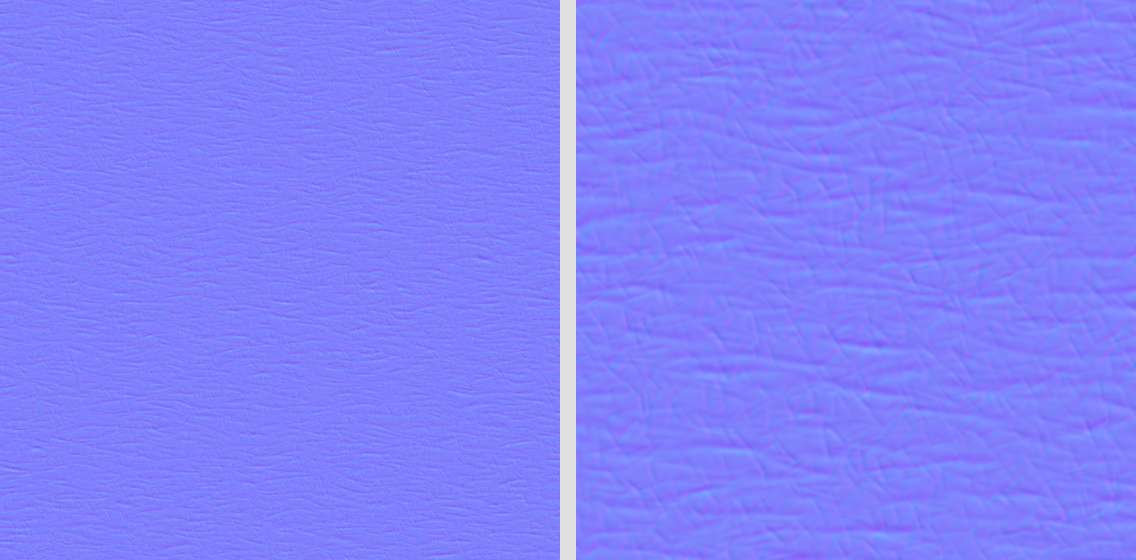
Left, the full canvas; right, a detail of the centre.
This texture map is drawn by a Shadertoy shader. Its source:

```glsl
// Normal map of fine leather: scattered creases, mostly lying flat, crossed by
// short steep nicks and a few long faint scratches. Each crease adds the slope
// of a soft groove straight to the surface tilt, which then becomes colour.

vec4 hash4(vec2 p) {
    vec4 q = fract(p.xyxy * vec4(0.1031, 0.1030, 0.0973, 0.1099));
    q += dot(q, q.wzxy + 33.33);
    return fract((q.xxyz + q.yzzw) * q.zywx);
}

float noise(vec2 p) {
    vec2 i = floor(p), f = fract(p);
    f = f * f * (3.0 - 2.0 * f);
    return mix(mix(hash4(i).x, hash4(i + vec2(1, 0)).x, f.x),
               mix(hash4(i + vec2(0, 1)).x, hash4(i + vec2(1, 1)).x, f.x), f.y);
}

// Summed tilt of one tapered groove per cell; its reach stays within a cell
vec2 creases(vec2 p, vec2 cell, float angle, float spread,
             float halfLength, float width, float seed) {
    vec2 home = floor(p / cell), tilt = vec2(0.0);
    for (int y = -1; y <= 1; y++)
    for (int x = -1; x <= 1; x++) {
        vec2 id = home + vec2(x, y);
        vec4 rnd = hash4(id + seed);
        vec4 shape = hash4(id + seed + 57.3);
        float a = angle + spread * (2.0 * rnd.z - 1.0);
        vec2 along = vec2(cos(a), sin(a));
        vec2 across = vec2(-along.y, along.x);
        vec2 d = p - (id + rnd.xy) * cell;

        float s = dot(d, along) / (halfLength * mix(0.55, 1.0, rnd.w));
        float bend = 0.06 * halfLength * (shape.y - 0.5) * s * s;
        float t = (dot(d, across) - bend) / (width * mix(0.8, 1.25, shape.z));
        float taper = max(0.0, 1.0 - s * s);
        tilt -= across * t * exp(0.5 - 0.5 * t * t) * taper * mix(0.35, 1.0, shape.x);
    }
    return tilt;
}

void mainImage(out vec4 fragColor, in vec2 fragCoord) {
    vec2 uv = fragCoord / iResolution.y;

    // Gentle waviness of the hide
    vec2 p = uv + 3.0;
    p += 0.009 * (vec2(noise(uv * 21.0 + 40.0), noise(uv * vec2(17.0, 23.0))) - 0.5);

    // Flat main folds and finer wrinkles between them
    vec2 tilt = 0.066 * creases(p, vec2(0.045, 0.0125), -0.04, 0.20, 0.036, 0.0020, 11.0);
    tilt += 0.036 * creases(p, vec2(0.025, 0.009), 0.02, 0.32, 0.020, 0.0013, 83.0);

    // Steep nicks leaning both ways, stronger in some patches
    float patches = mix(0.65, 1.35, noise(uv * 30.0 + 9.0));
    vec2 nicks = creases(p, vec2(0.014), 1.05, 0.35, 0.013, 0.0012, 149.0);
    nicks += creases(p, vec2(0.014), 2.05, 0.40, 0.013, 0.0012, 211.0);
    nicks += creases(p, vec2(0.015), 0.60, 0.45, 0.014, 0.0012, 307.0);
    tilt += 0.044 * patches * nicks;

    // Long faint scratches falling to the right
    tilt += 0.028 * creases(p, vec2(0.16, 0.07), -0.32, 0.12, 0.15, 0.0016, 401.0);

    // Fine grain
    tilt += 0.028 * (vec2(noise(uv * 270.0), noise(uv * 270.0 + 500.0)) - 0.5);

    // Tilt to colour, with blue leaning slightly to the lit side
    vec3 flatBlue = vec3(0.502, 0.500, 0.988);
    vec3 col = flatBlue + vec3(tilt, dot(tilt, vec2(0.25, 0.12)));
    fragColor = vec4(clamp(col, 0.0, 1.0), 1.0);
}
```
